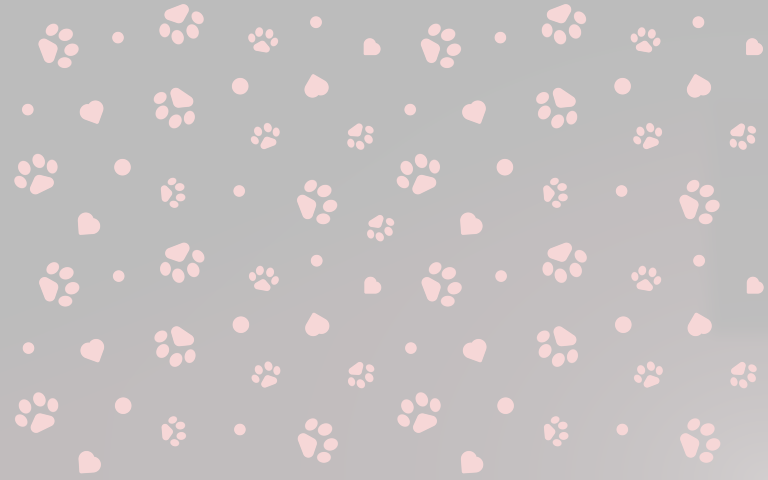
Write a WebGL 2 fragment shader that draws this pattern.

```glsl
#version 300 es
precision highp float;
// Pale pink paw prints, hearts and dots scattered over hazy grey paper.
// Each motif is a distance function wrapped onto a tile that repeats about
// twice each way; lengths are in 480ths of the canvas height, y going down.

uniform vec2 u_resolution;
out vec4 outColor;

// Offset from the nearest repeat of a motif, with a slight drift per row
vec2 wrapOffset(vec2 p, vec2 center) {
    vec2 tile = vec2(382.4, 238.5);
    vec2 d = p - center;
    float row = round(d.y / tile.y);
    d -= vec2(0.7, tile.y) * row;
    d.x -= tile.x * round(d.x / tile.x);
    return d;
}

// Turn an offset so that the heading (degrees, counterclockwise) becomes +y
vec2 faceUp(vec2 d, float heading) {
    float a = radians(heading);
    d.y = -d.y;
    return vec2(dot(d, vec2(sin(a), -cos(a))), dot(d, vec2(cos(a), sin(a))));
}

float segmentDist(vec2 q, vec2 a, vec2 b) {
    vec2 ab = b - a;
    return length(q - a - ab * clamp(dot(q - a, ab) / dot(ab, ab), 0.0, 1.0));
}

float ellipseDist(vec2 q, vec2 radii) {
    return (length(q / radii) - 1.0) * min(radii.x, radii.y);
}

// Rounded triangular pad below two mirrored pairs of toes
float pawDist(vec2 q) {
    q.x = abs(q.x);
    vec2 padCorner = vec2(7.2, -10.5);
    float pad = min(segmentDist(q, vec2(0.0, -4.5), padCorner),
                    segmentDist(q, vec2(0.0, -10.5), padCorner)) - 5.5;
    float innerToe = ellipseDist(q - vec2(8.0, 13.2), vec2(6.0, 7.3));
    float outerToe = ellipseDist(faceUp(vec2(q.x - 17.6, 2.2 - q.y), 70.0), vec2(5.4, 6.9));
    return min(pad, min(innerToe, outerToe));
}

// Heart with its notch toward +y and softened corners
float heartDist(vec2 q) {
    q = vec2(abs(q.x), q.y + 9.4) / 17.0;
    float d;
    if (q.x + q.y > 1.0) {
        d = length(q - vec2(0.25, 0.75)) - sqrt(2.0) / 4.0;
    } else {
        vec2 toNotch = q - vec2(0.0, 1.0);
        vec2 toSide = q - 0.5 * max(q.x + q.y, 0.0);
        d = sqrt(min(dot(toNotch, toNotch), dot(toSide, toSide))) * sign(q.x - q.y);
    }
    return d * 17.0 - 2.0;
}

// Distance to the nearest motif; layouts hold center, heading and scale
float motifDist(vec2 p) {
    vec4 paws[9] = vec4[9](
        vec4(56.3, 47.0, 21.0, 1.0), vec4(180.4, 22.0, -69.0, 1.0),
        vec4(176.0, 106.0, -124.0, 1.0), vec4(37.3, 176.3, 116.0, 1.0),
        vec4(314.9, 203.2, 21.0, 1.0), vec4(262.8, 41.4, 80.0, 0.65),
        vec4(266.0, 137.5, 111.0, 0.65), vec4(359.3, 135.3, -54.0, 0.65),
        vec4(171.6, 193.0, 5.0, 0.65));
    vec4 hearts[4] = vec4[4](
        vec4(93.0, 113.3, 115.0, 1.0), vec4(315.7, 85.3, -75.0, 1.0),
        vec4(86.8, 225.8, 49.0, 1.0), vec4(370.3, 48.5, 45.0, 0.77));
    vec3 dots[6] = vec3[6](
        vec3(118.0, 37.6, 5.8), vec3(316.0, 22.2, 5.9), vec3(240.2, 86.2, 8.3),
        vec3(27.8, 109.6, 5.8), vec3(122.5, 167.2, 8.3), vec3(239.2, 191.0, 5.8));

    // One extra small paw sits on the seam and does not repeat
    float d = pawDist(faceUp(p - vec2(379.6, 226.8), -58.0) / 0.65) * 0.65;
    for (int i = 0; i < 9; i++) {
        vec4 m = paws[i];
        d = min(d, pawDist(faceUp(wrapOffset(p, m.xy), m.z) / m.w) * m.w);
    }
    for (int i = 0; i < 4; i++) {
        vec4 m = hearts[i];
        d = min(d, heartDist(faceUp(wrapOffset(p, m.xy), m.z) / m.w) * m.w);
    }
    for (int i = 0; i < 6; i++)
        d = min(d, length(wrapOffset(p, dots[i].xy)) - dots[i].z);
    return d;
}

// Grey paper with a faint warm haze and a lighter lower right corner
vec3 paperColor(vec2 p, vec2 corner) {
    float haze = smoothstep(290.0, 450.0, p.y + 0.35 * p.x) * smoothstep(65.0, 115.0, p.y);
    vec2 q = abs(p - vec2(corner.x, 215.0)) - vec2(45.0, 105.0);
    float shade = 1.0 - smoothstep(0.0, 28.0, length(max(q, 0.0)));
    haze *= 1.0 - 0.8 * shade;
    float glow = exp(-length((p - corner) * vec2(0.8, 1.0)) / 130.0) * (1.0 - 0.7 * shade);
    return mix(vec3(0.737), vec3(0.755, 0.738, 0.742), haze) + vec3(0.068, 0.07, 0.068) * glow;
}

void main() {
    float unit = 480.0 / u_resolution.y;
    vec2 p = vec2(gl_FragCoord.x, u_resolution.y - gl_FragCoord.y) * unit;
    vec3 paper = paperColor(p, u_resolution * unit);
    vec3 pink = vec3(0.965, 0.842, 0.842);
    float coverage = smoothstep(0.6 * unit, -0.6 * unit, motifDist(p));
    outColor = vec4(mix(paper, pink, coverage), 1.0);
}
```
